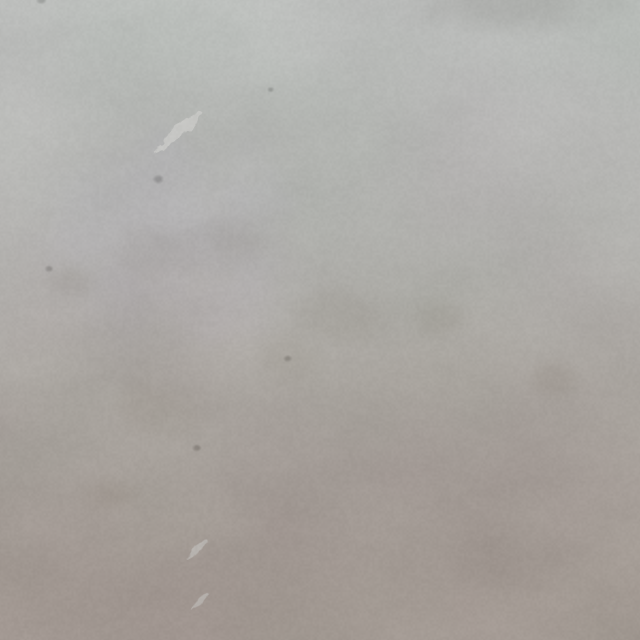
This texture is drawn by a WebGL 2 fragment shader. Its source:

```glsl
#version 300 es
precision highp float;
// Weathered plaster wall: a cool grey to warm taupe vertical gradient,
// clouded by layered value noise, with soft smudges, fine grain,
// a few dark specks and pale diagonal chips.

uniform vec2 u_resolution;
out vec4 fragColor;

const vec3 COOL_TOP = vec3(0.725, 0.735, 0.725);
const vec3 UPPER_GREY = vec3(0.705, 0.705, 0.695);
const vec3 MIDDLE = vec3(0.666, 0.650, 0.630);
const vec3 WARM_BASE = vec3(0.632, 0.595, 0.570);
const vec3 CHIP_COLOR = vec3(0.79, 0.79, 0.78);

float hash(vec2 p) {
    vec3 q = fract(p.xyx * vec3(0.1031, 0.1030, 0.0973));
    q += dot(q, q.yzx + 33.33);
    return fract((q.x + q.y) * q.z);
}

float valueNoise(vec2 p) {
    vec2 cell = floor(p);
    vec2 f = fract(p);
    f = f * f * (3.0 - 2.0 * f);
    float low = mix(hash(cell), hash(cell + vec2(1.0, 0.0)), f.x);
    float high = mix(hash(cell + vec2(0.0, 1.0)), hash(cell + vec2(1.0)), f.x);
    return mix(low, high, f.y);
}

// Layered noise centred on zero, roughly -0.5 to 0.5.
float fbm(vec2 p) {
    float sum = 0.0;
    float weight = 0.5;
    for (int i = 0; i < 5; i++) {
        sum += weight * (valueNoise(p) - 0.5);
        p = mat2(0.8, 0.6, -0.6, 0.8) * p * 2.03 + 17.3;
        weight *= 0.5;
    }
    return sum;
}

vec3 wallGradient(float height) {
    vec3 color = mix(WARM_BASE, MIDDLE, smoothstep(0.0, 0.52, height));
    color = mix(color, UPPER_GREY, smoothstep(0.36, 0.74, height));
    return mix(color, COOL_TOP, smoothstep(0.66, 1.0, height));
}

// Soft-edged elliptical stain with a ragged outline.
float smudge(vec2 p, vec2 center, vec2 radius) {
    float ragged = 0.9 * fbm(p * 14.0 + center * 40.0);
    return 1.0 - smoothstep(0.2, 1.1, length((p - center) / radius) + ragged);
}

// Tapered sliver along a direction, thickest past its middle.
float chip(vec2 p, vec2 center, vec2 halfSpan, float width, float blur) {
    p += 0.35 * width * vec2(fbm(p * 70.0), fbm(p * 70.0 + 9.0)) * 4.0;
    float along = clamp(dot(p - center, halfSpan) / dot(halfSpan, halfSpan), -1.0, 1.0);
    float taper = width * smoothstep(-1.5, 0.2, along) * (1.0 - 0.5 * along * along);
    float dist = length(p - center - halfSpan * along) - taper;
    return 1.0 - smoothstep(-blur, blur, dist);
}

void main() {
    vec2 uv = gl_FragCoord.xy / u_resolution;
    float blur = max(0.0015, 1.0 / u_resolution.y);

    // Base gradient with a gently uneven horizon
    float leftSide = 1.0 - smoothstep(0.25, 0.8, uv.x);
    float horizon = uv.y + 0.12 * fbm(uv * vec2(2.5, 3.0) + 4.0);
    vec3 color = wallGradient(horizon);

    // Cloudy mottling, stronger on the left and low down
    float clouding = mix(0.035, 0.075, max(leftSide, 0.8 - uv.y));
    color += clouding * fbm(uv * vec2(5.0, 6.5) + 21.0);
    color += 0.025 * fbm(uv * vec2(6.0, 16.0) + 53.0);
    color += vec3(0.5, -0.3, 0.3) * 0.03 * fbm(uv * 4.0 + 71.0);

    // Cool violet haze at upper left
    color += vec3(0.004, 0.002, 0.016) * smudge(uv, vec2(0.26, 0.63), vec2(0.24, 0.20));

    // Large stain on the top edge, then scattered faint stains
    color -= vec3(0.045, 0.045, 0.048) * smudge(uv, vec2(0.81, 1.0), vec2(0.16, 0.06));
    for (int i = 0; i < 9; i++) {
        float id = float(i);
        vec2 center = vec2(hash(vec2(id, 3.7)), 0.75 * hash(vec2(id, 8.1)));
        vec2 radius = mix(vec2(0.04, 0.03), vec2(0.11, 0.06), hash(vec2(id, 5.9)));
        color -= vec3(0.020, 0.022, 0.026) * smudge(uv, center, radius);
    }

    // Small dark specks climbing the left part
    for (int i = 0; i < 6; i++) {
        float id = float(i);
        vec2 center = vec2(0.05 + 0.4 * hash(vec2(id, 12.3)), 0.3 + 0.14 * id);
        float radius = mix(0.006, 0.010, hash(vec2(id, 15.2)));
        color -= 0.11 * smudge(uv, center, vec2(radius, 0.8 * radius));
    }

    // Pale chips, shrinking and fading downward
    for (int i = 0; i < 3; i++) {
        float t = 1.0 - exp2(-3.0 * float(i));
        vec2 center = mix(vec2(0.275, 0.790), vec2(0.312, 0.048), t);
        vec2 halfSpan = mix(vec2(0.034, 0.030), vec2(0.012, 0.011), t);
        float cover = chip(uv, center, halfSpan, mix(0.010, 0.0042, t), blur);
        color = mix(color, CHIP_COLOR, cover * mix(0.85, 0.5, t));
    }

    // Fine grain at two sizes
    float grain = valueNoise(uv * 300.0) + 0.6 * valueNoise(uv * 150.0 + 31.0) - 0.8;
    color += 0.018 * grain;

    fragColor = vec4(color, 1.0);
}
```
